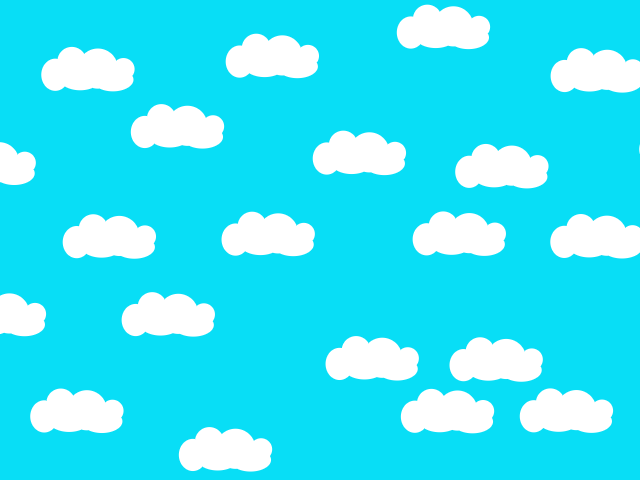
Write a Shadertoy shader that draws this pattern.

```glsl
const vec3 SKY_CYAN = vec3(0.03, 0.87, 0.965);
const vec3 CLOUD_WHITE = vec3(1.0);
const vec2 CELL_SIZE = vec2(0.357, 0.2);   // in canvas heights
const vec2 JITTER = vec2(0.43, 0.52);      // in cells, small enough to avoid overlap
const float CLOUD_HALF_WIDTH = 0.0972;     // in canvas heights

// Integer hash of a cell, two values in 0..1
vec2 hashCell(ivec2 cell, uint seed) {
    uvec2 h = uvec2(cell + 4096) * uvec2(1597u, 3571u) + seed;
    for (int i = 0; i < 3; i++) {
        h = h * 1664525u + 10139u;
        h.x += h.y * 69069u;
        h.y += h.x * 69069u;
        h ^= h >> 16u;
    }
    return vec2(h & 65535u) / 65535.0;
}

// Approximate signed distance to an ellipse
float ellipseDistance(vec2 p, vec2 center, vec2 radii) {
    vec2 q = (p - center) / radii;
    float k = length(q);
    return k * (k - 1.0) / max(length(q / radii), 1e-4);
}

// Union of six puffs, spanning -1..1 horizontally
float cloudDistance(vec2 p) {
    float d = ellipseDistance(p, vec2(-0.70, -0.12), vec2(0.30, 0.345));
    d = min(d, ellipseDistance(p, vec2(-0.345, 0.167), vec2(0.31)));
    d = min(d, ellipseDistance(p, vec2(0.214, 0.012), vec2(0.43)));
    d = min(d, ellipseDistance(p, vec2(0.762, 0.0), vec2(0.238)));
    d = min(d, ellipseDistance(p, vec2(0.536, -0.226), vec2(0.44, 0.25)));
    return min(d, ellipseDistance(p, vec2(-0.167, -0.155), vec2(0.476, 0.298)));
}

// Center of the jittered cloud in a cell; odd rows shift by half a cell
vec2 cloudCenter(ivec2 cell, uint seed) {
    vec2 offset = (hashCell(cell, seed) - 0.5) * JITTER;
    float stagger = 0.5 * float(cell.y & 1);
    return (vec2(cell) + vec2(0.5 + stagger, 0.5) + offset) * CELL_SIZE;
}

// Nearest cloud among the neighbouring cells
float skyDistance(vec2 p, uint seed) {
    ivec2 home = ivec2(floor(p / CELL_SIZE));
    float d = 1.0;
    for (int y = -1; y <= 1; y++) {
        for (int x = -2; x <= 1; x++) {
            vec2 local = p - cloudCenter(home + ivec2(x, y), seed);
            d = min(d, cloudDistance(local / CLOUD_HALF_WIDTH) * CLOUD_HALF_WIDTH);
        }
    }
    return d;
}

void mainImage(out vec4 fragColor, in vec2 fragCoord) {
    float pixel = 1.0 / iResolution.y;
    vec2 p = fragCoord * pixel;

    // Crisp white clouds on flat sky
    float cover = clamp(0.5 - skyDistance(p, 17u) / pixel, 0.0, 1.0);
    fragColor = vec4(mix(SKY_CYAN, CLOUD_WHITE, cover), 1.0);
}
```
